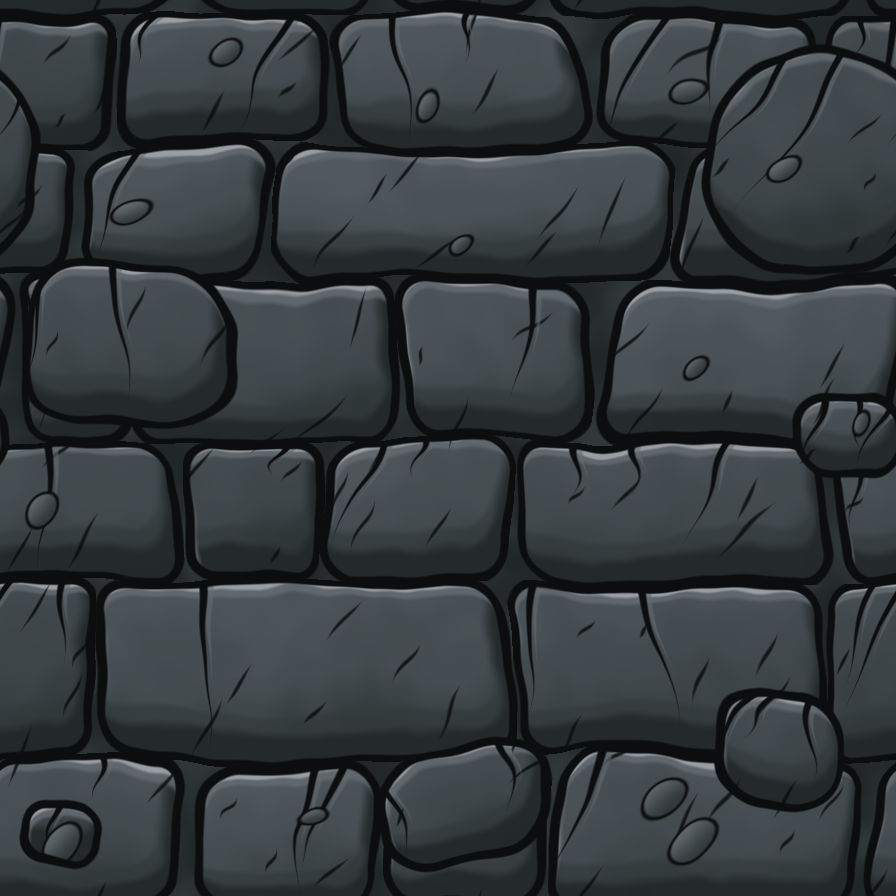
Give the GLSL for this texture, as a three.js fragment shader.

```glsl
varying vec2 vUv;

const vec3 INK = vec3(0.043, 0.052, 0.053);
const vec3 SHADOW = vec3(0.13, 0.15, 0.155);
const vec3 DARK = vec3(0.19, 0.22, 0.225);
const vec3 STONE = vec3(0.265, 0.295, 0.312);
const vec3 LIGHT = vec3(0.39, 0.42, 0.44);
const vec3 GLINT = vec3(0.60, 0.62, 0.64);

const float ROWS = 6.0;
const float BOULDER_GRID = 3.0;
const float BOULDER_SHARE = 0.6;
const float SCRATCH_GRID = 12.0;
const float SCRATCH_SHARE = 0.65;
const float SCRATCH_WIDTH = 0.002;
const float CRACK_WIDTH = 0.0045;
const float PEBBLE_SHARE = 0.24;
const float OUTLINE = 0.0048;
const float GAP = 0.002;
const float EDGE = 0.0014;

struct Stone { vec2 q; vec2 size; float corner; float seed; };

float hash(vec2 c) { return fract(sin(dot(c, vec2(127.1, 311.7))) * 43758.5); }

float fill(float d) { return 1.0 - smoothstep(-EDGE, EDGE, d); }

vec2 rotate(vec2 v, float a) {
  return vec2(cos(a) * v.x + sin(a) * v.y, cos(a) * v.y - sin(a) * v.x);
}

// Gradient noise that wraps after n cells
float slope(vec2 c, vec2 f, float n) {
  float a = 6.2832 * hash(mod(c, n) + n);
  return dot(vec2(cos(a), sin(a)), f);
}

float noise(vec2 uv, float n) {
  vec2 c = floor(uv * n), f = fract(uv * n);
  vec2 u = f * f * f * (f * (f * 6.0 - 15.0) + 10.0);
  vec2 e = vec2(1.0, 0.0);
  return mix(mix(slope(c, f, n), slope(c + e.xy, f - e.xy, n), u.x),
             mix(slope(c + e.yx, f - e.yx, n), slope(c + e.xx, f - e.xx, n), u.x), u.y);
}

// Uneven division of a wrapping axis: low end, high end, index
float divide(float i, float n, float seed, float jitter) {
  return i + jitter * (hash(vec2(mod(i, n), seed)) - 0.5);
}

vec3 span(float x, float n, float seed, float jitter) {
  float i = floor(x * n);
  if (x * n < divide(i, n, seed, jitter)) i -= 1.0;
  else if (x * n >= divide(i + 1.0, n, seed, jitter)) i += 1.0;
  return vec3(divide(i, n, seed, jitter) / n, divide(i + 1.0, n, seed, jitter) / n, mod(i, n));
}

float stoneDist(Stone s, vec2 shift) {
  vec2 k = abs(s.q + shift) - s.size + s.corner;
  return length(max(k, 0.0)) + min(max(k.x, k.y), 0.0) - s.corner;
}

// Short, tapered, leaning strokes
float scratches(vec2 p) {
  float ink = 0.0;
  for (int j = -1; j <= 1; j++) for (int i = -1; i <= 1; i++) {
    vec2 c = floor(p * SCRATCH_GRID) + vec2(float(i), float(j));
    vec2 id = mod(c, SCRATCH_GRID);
    vec2 q = p - (c + vec2(hash(id + 3.0), hash(id + 17.0))) / SCRATCH_GRID;
    q = rotate(q, mix(0.7, 1.25, hash(id + 31.0)));
    float t = q.x / mix(0.009, 0.036, hash(id + 47.0));
    q.y += 0.004 * (hash(id + 59.0) - 0.3) * sin(2.5 * t);
    float d = abs(q.y) - SCRATCH_WIDTH * (1.0 - t * t);
    ink = max(ink, fill(d) * step(hash(id + 71.0), SCRATCH_SHARE));
  }
  return ink;
}

// One stone with its bands of light, cracks, pebbles and outline over a ground
vec3 paint(vec3 ground, Stone s, float scratch, float grain) {
  float d = stoneDist(s, vec2(0.0));
  vec2 v = s.q / s.size;
  float wobble = 0.014 * grain;
  vec3 col = mix(DARK, STONE, smoothstep(-1.1, 0.1, v.y - 0.25 * v.x + 0.7 * grain));
  col = mix(col, LIGHT, 0.22 * smoothstep(0.1, 1.0, v.y - 0.3 * v.x + grain));
  col *= mix(0.92, 1.1, s.seed);
  col = mix(col, DARK, 0.6 * smoothstep(-0.005, 0.005, stoneDist(s, vec2(0.018, -0.05)) + wobble));
  col = mix(col, SHADOW, 0.85 * smoothstep(-0.007, 0.007, stoneDist(s, vec2(0.011, -0.03)) + wobble));
  col = mix(col, LIGHT, 0.85 * smoothstep(-0.003, 0.003, stoneDist(s, vec2(-0.004, 0.015)) + wobble));
  col = mix(col, GLINT, smoothstep(-0.001, 0.003, stoneDist(s, vec2(-0.003, 0.009)) + wobble - 0.001));
  col = mix(col, INK, 0.85 * scratch);

  for (int i = 0; i < 3; i++) {
    vec2 key = vec2(97.0 * s.seed, float(i));
    float depth = s.size.y - s.q.y;
    float t = depth / (s.size.y * mix(0.4, 1.8, hash(key + 5.0)));
    float x = s.q.x - 0.65 * s.size.x * (key.y - 1.0 + 0.7 * (hash(key) - 0.5));
    x += depth * mix(-0.1, 0.6, hash(key + 9.0)) + 0.005 * sin(5.0 * t + key.x);
    float shown = step(0.4, hash(key + 13.0));
    col = mix(col, LIGHT, 0.6 * shown * fill(abs(x - 0.007) - 0.004 * (1.0 - 1.6 * t)));
    col = mix(col, INK, shown * fill(abs(x) - CRACK_WIDTH * (1.0 - t)));
  }

  for (int i = 0; i < 2; i++) {
    vec2 key = vec2(61.0 * s.seed, float(i) + 20.0);
    vec2 at = s.size * (vec2(hash(key), hash(key + 3.0)) - 0.5);
    vec2 radius = vec2(0.029, 0.018) * mix(0.55, 1.15, hash(key + 7.0));
    vec2 e = rotate(s.q - at, mix(0.3, 1.1, hash(key + 11.0))) / radius;
    float rim = (length(e) - 1.0) * radius.y;
    vec3 face = mix(DARK, LIGHT, smoothstep(-0.9, 1.2, e.y + 0.4 * grain));
    face = mix(face, INK, fill(-rim - 0.0025));
    col = mix(col, face, fill(rim) * step(hash(key + 15.0), PEBBLE_SHARE));
  }

  float line = OUTLINE * (1.0 + 0.5 * grain);
  col = mix(col, INK, fill(-d - line));
  return mix(ground, col, fill(d - line));
}

void main() {
  vec2 p = vUv + 0.024 * vec2(noise(vUv, 4.0), noise(vUv, 5.0))
               + 0.005 * vec2(noise(vUv, 17.0), noise(vUv, 19.0));
  float grain = 0.8 * noise(vUv, 9.0) + 0.4 * noise(vUv, 26.0);
  float scratch = scratches(p);

  // Courses of long rounded blocks
  vec3 row = span(p.y, ROWS, 2.0, 0.25);
  float count = 3.0 + step(0.5, hash(vec2(row.z, 8.0)));
  float x = p.x + hash(vec2(row.z, 4.0));
  vec3 block = span(x, count, row.z + 30.0, 0.55);
  float seed = hash(vec2(block.z, row.z) + 40.0);
  float slant = 0.36 * (hash(vec2(row.z, block.z) + 50.0) - 0.5);
  vec2 size = 0.5 * vec2(block.y - block.x, row.y - row.x) - GAP;
  vec2 q = vec2(x - 0.5 * (block.x + block.y), p.y - 0.5 * (row.x + row.y));
  q.x += slant * q.y;
  size.x -= abs(slant) * size.y;
  vec3 ground = mix(SHADOW, DARK, smoothstep(-0.3, 0.4, grain));
  vec3 col = paint(ground, Stone(q, size, mix(0.025, 0.045, seed), seed), scratch, grain);

  // Scattered boulders lying over the courses
  for (int j = -1; j <= 1; j++) for (int i = -1; i <= 1; i++) {
    vec2 c = floor(p * BOULDER_GRID) + vec2(float(i), float(j));
    vec2 id = mod(c, BOULDER_GRID) + 80.0;
    float h = hash(id);
    vec2 at = c + 0.5 + 0.7 * (vec2(hash(id + 3.0), hash(id + 6.0)) - 0.5);
    vec2 b = mix(0.045, 0.13, h * h) * vec2(1.0, mix(0.65, 1.0, hash(id + 9.0)));
    vec2 o = rotate(p - at / BOULDER_GRID, 0.5 * (hash(id + 12.0) - 0.5));
    Stone boulder = Stone(o, b, 0.8 * b.y, hash(id + 15.0));
    if (hash(id + 18.0) < BOULDER_SHARE) col = paint(col, boulder, scratch, grain);
  }
  gl_FragColor = vec4(col, 1.0);
}
```
